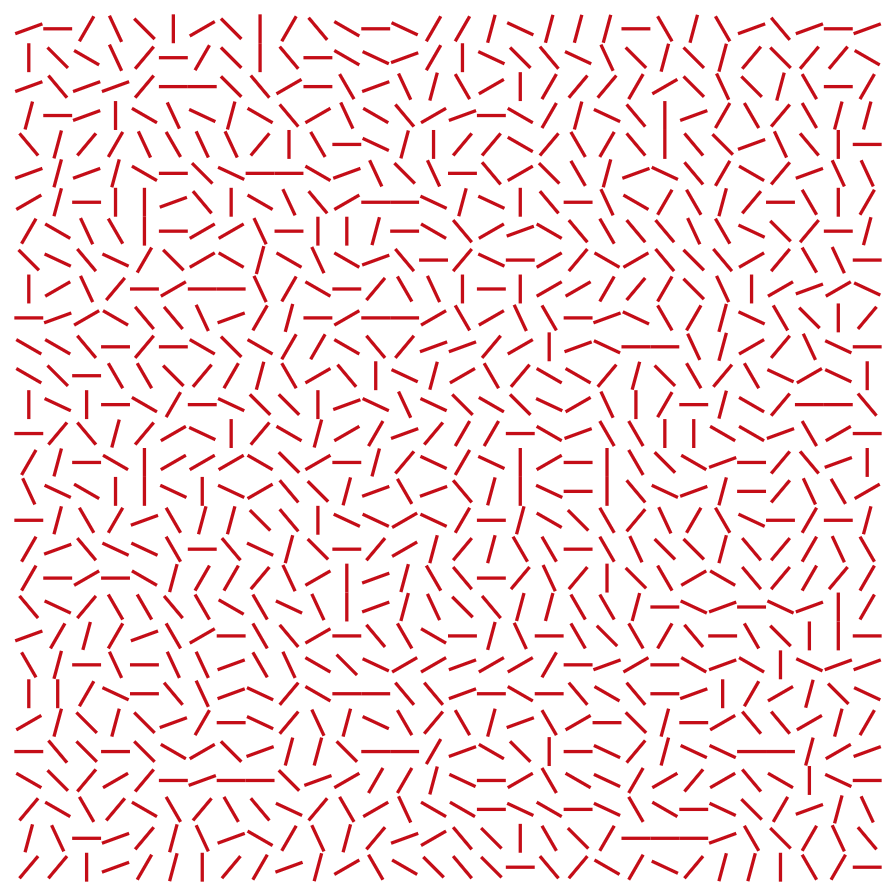
Give the GLSL for this pattern, as a WebGL 2 fragment shader.

```glsl
#version 300 es
precision highp float;
// A square grid of thin red dashes on white, one dash per cell.
// Each dash is a butt-ended box turned to an angle hashed from a short set;
// neighbouring cells are also drawn so that tips meet cleanly.

#define GRID_CELLS 30.0     // cells along each side
#define GRID_MARGIN 0.0160  // empty border, in canvas units
#define DASH_LENGTH 1.0     // in cell units
#define DASH_WIDTH 0.114    // in cell units
#define SEED 17.0
#define INK vec3(0.77, 0.05, 0.09)
#define PAPER vec3(1.0)

uniform vec2 u_resolution;
out vec4 fragColor;

// Allowed directions in degrees; 0 and 180 make level dashes twice as common
const int ANGLE_COUNT = 14;
const float ANGLES[ANGLE_COUNT] = float[ANGLE_COUNT](
    0.0, 20.0, 30.0, 50.0, 60.0, 75.0, 90.0,
    115.0, 120.0, 130.0, 135.0, 150.0, 155.0, 180.0);

float hash(vec2 p) {
    return fract(sin(dot(p, vec2(127.1, 311.7)) + SEED) * 43758.5453);
}

float cellAngle(vec2 cell) {
    int pick = min(int(hash(cell) * float(ANGLE_COUNT)), ANGLE_COUNT - 1);
    return radians(ANGLES[pick]);
}

// Smoothed coverage of a dash centred on the origin
float dashCoverage(vec2 p, float angle, float pixel) {
    vec2 along = vec2(cos(angle), sin(angle));
    vec2 local = abs(vec2(dot(p, along), dot(p, vec2(-along.y, along.x))));
    vec2 halfSize = 0.5 * vec2(DASH_LENGTH, DASH_WIDTH);
    vec2 cover = clamp((halfSize - local) / pixel + 0.5, 0.0, 1.0);
    return cover.x * cover.y;
}

void main() {
    // Centred square canvas, then grid coordinates
    float side = min(u_resolution.x, u_resolution.y);
    vec2 canvas = (gl_FragCoord.xy - 0.5 * u_resolution) / side + 0.5;
    float cellSize = (1.0 - 2.0 * GRID_MARGIN) / GRID_CELLS;
    vec2 grid = (canvas - GRID_MARGIN) / cellSize;
    float pixel = 1.0 / (side * cellSize);

    // Layer the dashes of this cell and its neighbours
    vec2 home = floor(grid);
    float bare = 1.0;
    for (int y = -1; y <= 1; y++) {
        for (int x = -1; x <= 1; x++) {
            vec2 cell = home + vec2(x, y);
            bool inside = all(greaterThanEqual(cell, vec2(0.0)))
                       && all(lessThan(cell, vec2(GRID_CELLS)));
            if (inside) {
                bare *= 1.0 - dashCoverage(grid - cell - 0.5, cellAngle(cell), pixel);
            }
        }
    }

    fragColor = vec4(mix(INK, PAPER, bare), 1.0);
}
```
